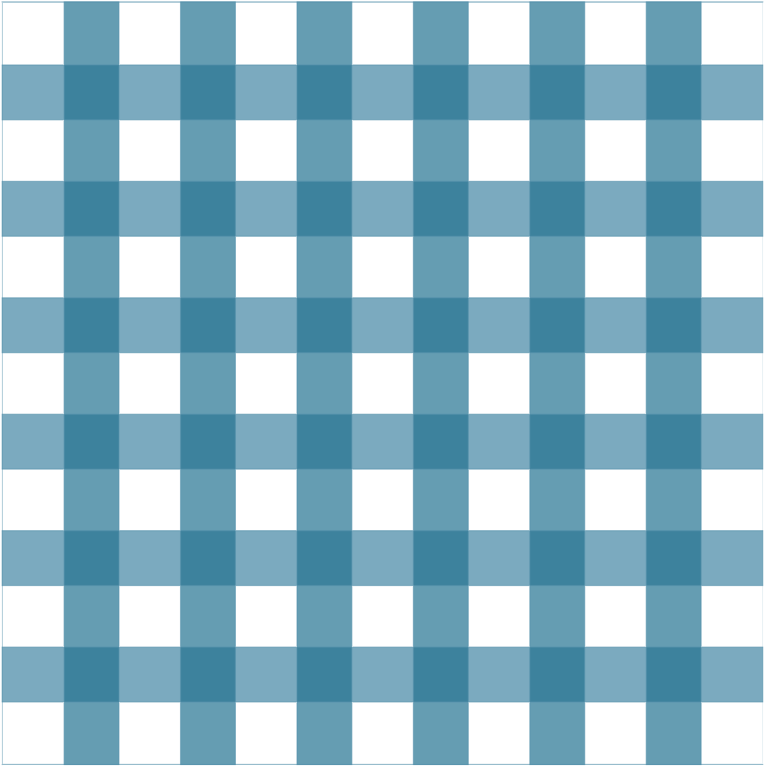
Write a Shadertoy shader that draws this pattern.

```glsl
// Gingham cloth: six vertical and six horizontal translucent bands on white.
// Bands are repeated distance fields; crossings take a deeper blue, and thin
// stitched lines trace the band edges and the border of the cloth.

const vec3 WHITE = vec3(1.0);
const vec3 VERTICAL_BLUE = vec3(0.395, 0.615, 0.700);
const vec3 HORIZONTAL_BLUE = vec3(0.482, 0.668, 0.748);
const vec3 CROSSING_BLUE = vec3(0.240, 0.508, 0.615);
const vec3 EDGE_BLUE = vec3(0.320, 0.560, 0.665);

const float BAND_COUNT = 6.0;
const float PERIOD = 0.1516;
const float BAND_HALF = 0.0357;
const float LINE_HALF = 0.0008;
const vec2 FIRST_CENTER = vec2(0.1192, 0.1217);

// Border of the cloth, and line strength on each side
const vec2 CLOTH_MIN = vec2(0.0030, 0.0046);
const vec2 CLOTH_MAX = vec2(0.9930, 0.9975);
const vec2 MIN_STRENGTH = vec2(0.45, 0.60);
const vec2 MAX_STRENGTH = vec2(0.12, 0.85);

// Signed distance to the nearest of a limited row of bands
float bandDistance(float x, float firstCenter) {
    float index = clamp(round((x - firstCenter) / PERIOD), 0.0, BAND_COUNT - 1.0);
    return abs(x - firstCenter - index * PERIOD) - BAND_HALF;
}

// Smoothed coverage of the inside of a distance field
float fill(float d, float pixel) {
    return clamp(0.5 - d / pixel, 0.0, 1.0);
}

// Smoothed thin line along the zero of a distance field
float stroke(float d, float pixel) {
    return fill(abs(d) - LINE_HALF, pixel);
}

void mainImage(out vec4 fragColor, in vec2 fragCoord) {
    vec2 uv = fragCoord / iResolution.xy;
    float pixel = 1.0 / min(iResolution.x, iResolution.y);

    // Woven bands
    float dVertical = bandDistance(uv.x, FIRST_CENTER.x);
    float dHorizontal = bandDistance(uv.y, FIRST_CENTER.y);
    float vertical = fill(dVertical, pixel);
    float horizontal = fill(dHorizontal, pixel);
    vec3 color = mix(mix(WHITE, HORIZONTAL_BLUE, horizontal),
                     mix(VERTICAL_BLUE, CROSSING_BLUE, horizontal), vertical);

    // Edge lines: darker than a band, lighter than a crossing
    float edges = max(stroke(dVertical, pixel), stroke(dHorizontal, pixel));
    color = mix(color, EDGE_BLUE, 0.55 * edges);

    // Border lines, then white outside the cloth
    vec2 toMin = CLOTH_MIN - uv;
    vec2 toMax = uv - CLOTH_MAX;
    float border = max(
        max(MIN_STRENGTH.x * stroke(toMin.x, pixel), MIN_STRENGTH.y * stroke(toMin.y, pixel)),
        max(MAX_STRENGTH.x * stroke(toMax.x, pixel), MAX_STRENGTH.y * stroke(toMax.y, pixel)));
    color = mix(color, EDGE_BLUE, border);

    vec2 outside = max(toMin, toMax);
    float cloth = fill(max(outside.x, outside.y) - LINE_HALF, pixel);
    fragColor = vec4(mix(WHITE, color, cloth), 1.0);
}
```
